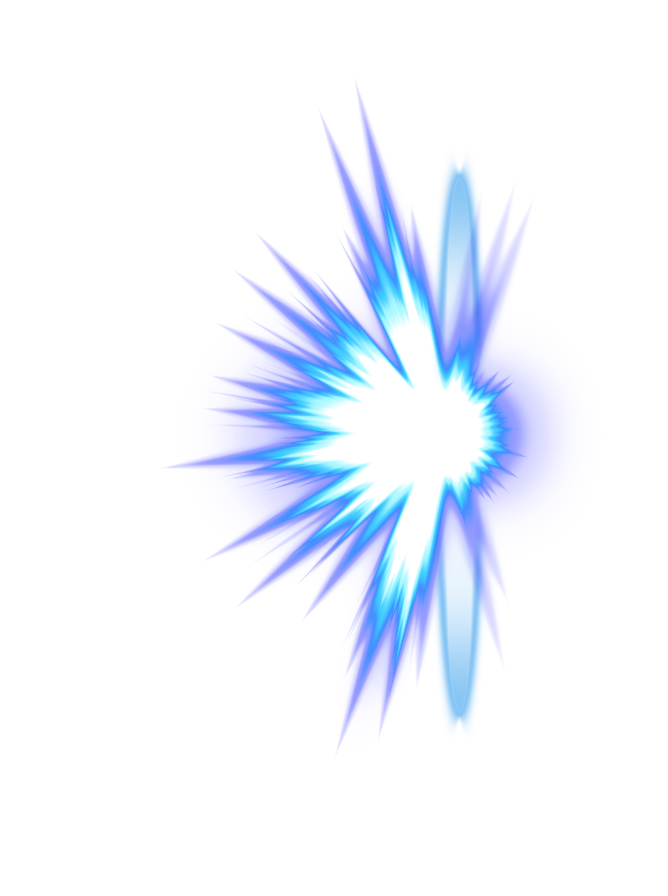
Give the GLSL for this background, as a Shadertoy shader.

```glsl
const float DEGREE = 0.0174533;
const int SPIKE_COUNT = 23;

// Long spikes: direction in degrees, reach in canvas heights
const vec2 SPIKES[SPIKE_COUNT] = vec2[](
    vec2(69, .28), vec2(74, .29), vec2(81, .27), vec2(98, .25),
    vec2(104, .40), vec2(111, .38), vec2(116, .25), vec2(133, .30),
    vec2(142, .29), vec2(154, .275), vec2(166, .26), vec2(174, .26),
    vec2(187, .31), vec2(192, .235), vec2(208, .295), vec2(220, .295),
    vec2(233, .255), vec2(248, .285), vec2(251.5, .37), vec2(258, .34),
    vec2(264, .28), vec2(284.5, .27), vec2(291, .20));

float hash(float n) {
    return fract(sin(n * 127.1) * 43758.5453);
}

vec2 direction(float degrees) {
    return vec2(cos(degrees * DEGREE), sin(degrees * DEGREE));
}

// Tapered ray from the origin, fading towards its tip
float ray(vec2 p, vec2 dir, float reach, float width) {
    float t = dot(p, dir) / reach;
    if (t <= 0.0 || t >= 1.0) return 0.0;
    float side = dir.x * p.y - dir.y * p.x;
    float halfWidth = max(width * (1.0 - t) * (0.3 + 1.8 * t), 0.0006);
    return pow(1.0 - t, 0.8) * exp(-side * side / (halfWidth * halfWidth));
}

// Soft oval glow, its long axis along dir
float glow(vec2 p, vec2 dir, vec2 size) {
    vec2 q = vec2(dot(p, dir), dir.x * p.y - dir.y * p.x) / size;
    return exp(-dot(q, q));
}

float longSpikes(vec2 p) {
    float energy = 0.0;
    for (int i = 0; i < SPIKE_COUNT; i++) {
        vec2 dir = direction(SPIKES[i].x);
        float strength = mix(0.55, 1.5, smoothstep(0.0, 0.2, -dir.x));
        energy += strength * ray(p, dir, SPIKES[i].y * 1.04, 0.015);
    }
    return energy;
}

// Fan of fine rays spread evenly with jitter between two angles
float fan(vec2 p, int count, vec2 angles, vec2 reaches, float width, float seed) {
    float energy = 0.0;
    for (int i = 0; i < count; i++) {
        float id = float(i) + seed;
        float place = (float(i) + hash(id)) / float(count);
        float reach = mix(reaches.x, reaches.y, hash(id + 31.7));
        float strength = mix(0.25, 1.5, hash(id + 67.3));
        vec2 dir = direction(mix(angles.x, angles.y, place));
        energy += strength * ray(p, dir, reach, width);
    }
    return energy;
}

// From white paper through violet, blue and cyan to a white-hot core
vec3 plasma(float energy) {
    vec3 color = mix(vec3(1.0), vec3(0.86, 0.86, 1.0), smoothstep(0.0, 0.18, energy));
    color = mix(color, vec3(0.59, 0.61, 1.0), smoothstep(0.15, 0.45, energy));
    color = mix(color, vec3(0.27, 0.56, 1.0), smoothstep(0.42, 0.78, energy));
    color = mix(color, vec3(0.24, 0.79, 1.0), smoothstep(0.75, 1.05, energy));
    color = mix(color, vec3(0.66, 0.97, 1.0), smoothstep(1.0, 1.45, energy));
    return mix(color, vec3(1.0), smoothstep(1.4, 2.0, energy));
}

// Tall thin hoop: strong rim, tinted ends, clear middle
float hoop(vec2 p, vec2 radii) {
    vec2 q = p / radii;
    float k = length(q);
    float dist = k * (k - 1.0) / max(length(q / radii), 0.001);
    float rim = exp(-dist * dist / 0.00003);
    float inside = 1.0 - smoothstep(-0.004, 0.004, dist);
    float ends = smoothstep(0.5, 1.0, abs(q.y));
    float tint = max(rim * 0.75, inside * mix(0.15, 0.75, ends));
    return tint * smoothstep(0.06, 0.17, abs(p.y));
}

void mainImage(out vec4 fragColor, in vec2 fragCoord) {
    vec2 p = (fragCoord - 0.5 * iResolution.xy) / iResolution.y;
    p -= vec2(0.122, 0.016);

    // Rays
    float energy = longSpikes(p);
    energy += fan(p, 64, vec2(128, 228), vec2(0.13, 0.27), 0.0055, 3.0);
    energy += fan(p, 14, vec2(97, 119), vec2(0.14, 0.29), 0.005, 90.0);
    energy += fan(p, 14, vec2(242, 264), vec2(0.16, 0.31), 0.005, 120.0);
    energy += fan(p, 30, vec2(-85, 85), vec2(0.055, 0.115), 0.006, 160.0);

    // Glowing body and core
    energy += 0.60 * glow(p + vec2(0.09, 0.003), vec2(1, 0), vec2(0.105, 0.088));
    energy += 0.45 * glow(p - 0.12 * direction(106.0), direction(106.0), vec2(0.10, 0.026));
    energy += 0.45 * glow(p - 0.14 * direction(254.0), direction(254.0), vec2(0.12, 0.026));
    energy += 0.30 * glow(p - vec2(0.052, 0.0), vec2(1, 0), vec2(0.04, 0.05));
    energy += 2.20 * glow(p, vec2(1, 0), vec2(0.045, 0.045));

    // Pale halo on the right
    energy += 0.12 * glow(p - vec2(0.085, 0.0), vec2(1, 0), vec2(0.06, 0.085));

    vec3 hoopColor = vec3(0.36, 0.69, 0.94);
    float hoopTint = hoop(p - vec2(0.018, -0.013), vec2(0.023, 0.30));
    vec3 color = plasma(energy) * mix(vec3(1.0), hoopColor, hoopTint);
    fragColor = vec4(color, 1.0);
}
```
